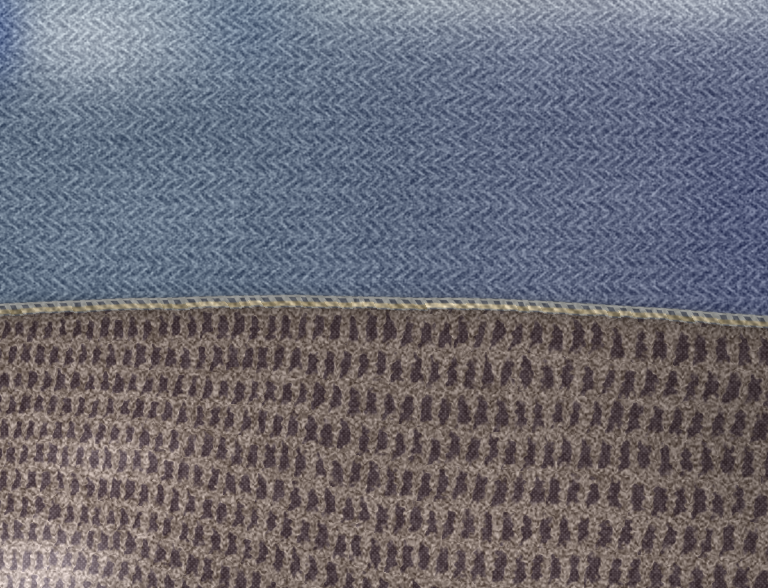
A Shadertoy shader for this texture:

```glsl
float hash(vec2 p) {
    vec3 q = fract(vec3(p.xyx) * 0.1031);
    q += dot(q, q.yzx + 33.33);
    return fract((q.x + q.y) * q.z);
}

float noise(vec2 p) {
    vec2 i = floor(p), f = fract(p);
    f = f * f * (3.0 - 2.0 * f);
    return mix(mix(hash(i), hash(i + vec2(1, 0)), f.x),
               mix(hash(i + vec2(0, 1)), hash(i + vec2(1, 1)), f.x), f.y);
}

float glow(vec2 p, vec2 center, vec2 size) {
    vec2 q = (p - center) / size;
    return exp(-dot(q, q));
}

float wave(float phase) {
    return 0.5 + 0.5 * cos(6.28318 * phase);
}

// Blue cloth: chevron ribs under soft folds of light
vec3 blueCloth(vec2 p) {
    vec2 q = p + 0.014 * vec2(noise(p * 7.0), noise(p * 6.0 + 9.0));
    q += 0.003 * vec2(noise(p * 45.0), noise(p * 45.0 + 7.0));
    q.y += 0.012 * q.x * q.x;
    float row = q.y / 0.049;
    float zigzag = abs(fract(row) - 0.5) * 2.0;
    float rib = wave(q.x / 0.0205 + zigzag * 1.55);
    float bend = smoothstep(0.0, 0.25, zigzag) * smoothstep(1.0, 0.75, zigzag);
    float fiber = noise(vec2(q.x + q.y, q.y - q.x) * 210.0);
    float grain = noise(p * vec2(290.0, 330.0));
    float weave = (rib * rib - 0.38) * (0.06 + 0.09 * bend);
    weave += (fiber - 0.5) * 0.15 + (grain - 0.5) * 0.17;
    weave += 0.04 * (wave(row * 2.0) - 0.5);

    vec3 col = mix(vec3(0.375, 0.435, 0.51), vec3(0.37, 0.40, 0.50), smoothstep(0.2, 1.2, p.x));
    col += vec3(0.09, 0.09, 0.08) * smoothstep(0.77, 1.02, p.y);
    col += vec3(0.20, 0.18, 0.16) * glow(p, vec2(0.15, 0.94), vec2(0.16, 0.10));
    col += vec3(0.16, 0.15, 0.11) * glow(p, vec2(0.82, 1.02), vec2(0.32, 0.07));
    col += vec3(0.12, 0.12, 0.09) * glow(p, vec2(1.22, 1.00), vec2(0.16, 0.06));
    col += 0.04 * glow(p, vec2(0.22, 0.60), vec2(0.20, 0.10));
    col -= vec3(0.17, 0.15, 0.06) * glow(p, vec2(-0.01, 0.95), vec2(0.05, 0.09));
    col -= vec3(0.07, 0.06, 0.04) * glow(p, vec2(0.42, 0.98), vec2(0.09, 0.10));
    col -= vec3(0.04, 0.04, 0.02) * glow(p, vec2(1.30, 0.62), vec2(0.15, 0.22));
    return col + weave * vec3(1.0, 1.0, 0.92) + 0.03 * (noise(p * 9.0) - 0.5);
}

// Brown mesh: rows of slanted openings that fan out to the right
vec3 brownMesh(vec2 p, float below) {
    float warp = noise(p * 8.0) - 0.5;
    float row = (below + 0.010 * warp) / mix(0.043, 0.066, smoothstep(0.0, 0.85, p.x)) - 0.10;
    float rowId = floor(row);
    float column = log(1.0 + 0.5 * p.x) / 0.01125 + 0.5 * mod(rowId, 2.0) + 0.45 * warp;
    vec2 id = vec2(floor(column), rowId);
    vec2 cell = vec2(fract(column), fract(row)) - 0.5;
    cell += 0.12 * (vec2(hash(id), hash(id + 31.0)) - 0.5);

    // Openings are narrow at the top and wide at the foot
    float fray = noise(p * 150.0) - 0.5;
    float width = 0.25 + 0.18 * cell.y + 0.10 * (hash(id + 57.0) - 0.5);
    float side = abs(cell.x + 0.16 * cell.y) - width;
    float ends = abs(cell.y) - 0.31 + 0.25 * cell.x;
    float edge = max(side, ends) + 0.24 * fray;
    float opening = 1.0 - smoothstep(-0.08, 0.09, edge);

    // Twisted yarn around the openings, fine net within
    float slant = cell.x > 0.0 ? 1.0 : -1.0;
    float yarn = wave((p.y + slant * p.x * 0.7) / 0.0105 + 0.8 * fray);
    float fiber = noise(p * vec2(260.0, 220.0));
    float grain = noise(p * vec2(330.0, 290.0) + 40.0);
    float net = wave((p.x + p.y) / 0.0075) * wave((p.x - p.y) / 0.0075);
    vec3 thread = vec3(0.50, 0.445, 0.415) + 0.11 * (yarn - 0.5);
    thread += 0.25 * (fiber - 0.5) + 0.17 * (grain - 0.5);
    vec3 hole = vec3(0.25, 0.20, 0.22) + 0.09 * net + 0.13 * (fiber - 0.5);
    vec3 col = mix(thread, hole, opening * 0.95);

    float light = 0.95 + 0.18 * glow(p, vec2(0.15, 0.17), vec2(0.32, 0.20));
    light += 0.10 * glow(p, vec2(0.85, 0.08), vec2(0.35, 0.14));
    light -= 0.13 * glow(p, vec2(1.32, 0.28), vec2(0.25, 0.22));
    col *= light * (1.0 - 0.24 * exp(-below / 0.018));
    float shine = glow(p, vec2(0.07, 0.02), vec2(0.13, 0.075));
    shine += 0.30 * glow(p, vec2(0.18, 0.22), vec2(0.12, 0.05));
    return col + shine * vec3(0.27, 0.27, 0.28);
}

// Overlocked edge: grey loops above a cream cord
vec3 seam(vec3 col, vec2 p, float h, float px) {
    float stitch = p.x / 0.0215 + 0.5 * noise(p * 30.0) + h * 24.0;
    float x = fract(stitch) - 0.5;
    float tone = hash(vec2(floor(stitch), 4.0));
    float fiber = noise(p * 230.0) - 0.5;
    float low = -0.011 + 0.003 * (tone - 0.5);
    float band = smoothstep(low - px, low + px, h) * smoothstep(0.010 + px, 0.010 - px, h);
    float loop = smoothstep(0.26, 0.12, abs(abs(x) - 0.43));
    float rim = smoothstep(0.0030, 0.0005, abs(h - 0.0075));
    float cord = smoothstep(0.006, 0.002, abs(h + 0.006 - 0.003 * tone));
    vec3 grey = mix(vec3(0.32, 0.33, 0.36), vec3(0.62, 0.62, 0.60), max(loop, rim) * 0.8);
    vec3 cream = vec3(0.67, 0.62, 0.51) + 0.20 * (tone - 0.5) + 0.22 * fiber;
    cream *= 0.76 + 0.30 * wave(stitch + h * 30.0);
    cream *= 0.92 + 0.18 * glow(p, vec2(0.65, 0.48), vec2(0.4, 0.1));
    return mix(col, mix(grey + 0.12 * fiber, cream, cord), band);
}

void mainImage(out vec4 fragColor, in vec2 fragCoord) {
    float px = 1.0 / iResolution.y;
    vec2 p = fragCoord * px;
    float u = fragCoord.x / iResolution.x;

    // Signed height above the gently arched seam
    float h = p.y - 0.488 + 0.09 * (u - 0.38) * (u - 0.38);
    h += 0.0030 * (noise(vec2(p.x * 14.0, 2.0)) - 0.5);

    vec3 blue = blueCloth(p) * (1.0 - 0.18 * exp(-max(h - 0.010, 0.0) / 0.008));
    vec3 brown = brownMesh(p, max(-h - 0.010, 0.0));
    vec3 col = mix(brown, blue, smoothstep(-px, px, h));
    col = seam(col, p, h, px);
    fragColor = vec4(clamp(col, 0.0, 1.0), 1.0);
}
```
